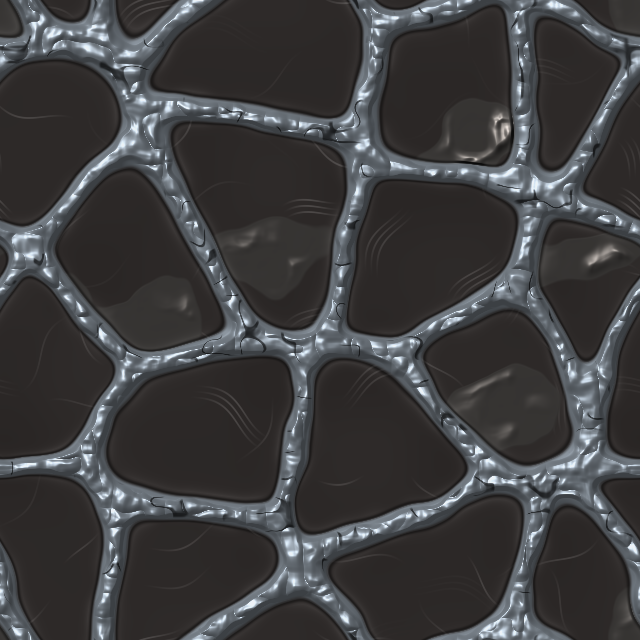
Reproduce this texture procedurally as a Shadertoy shader.

```glsl
// Dark stone slabs joined by a web of hammered silver, with rough glinting patches.
// A wrapping Voronoi diagram gives the web; its height field is lit from the upper
// left. Wavy scratches and rocky outcrops are scattered by hash on the slabs.

const float CELLS = 4.0;

struct Surface { float height, vein, patchMask, glint; };

float hash(vec2 c) {
    return fract(sin(dot(c, vec2(127.1, 311.7))) * 43758.5453);
}

// Value noise that wraps over the unit square
float noise(vec2 uv, float freq, float seed) {
    vec2 p = uv * freq, i = floor(p), f = fract(p);
    f = f * f * f * (f * (f * 6.0 - 15.0) + 10.0);
    vec2 a = mod(i, freq) + seed * 17.3, b = mod(i + 1.0, freq) + seed * 17.3;
    return mix(mix(hash(a), hash(vec2(b.x, a.y)), f.x),
               mix(hash(vec2(a.x, b.y)), hash(b), f.x), f.y);
}

vec2 warp(vec2 uv, float freq, float seed) {
    return vec2(noise(uv, freq, seed), noise(uv, freq, seed + 1.0)) - 0.5;
}

vec2 sitePoint(vec2 c) {
    vec2 w = mod(c, CELLS);
    return c + 0.1 + 0.8 * vec2(hash(w + 5.2), hash(w + 41.7));
}

// Distance to the cell border, with rounded corners
float borderDistance(vec2 p, out vec2 id) {
    vec2 home = floor(p);
    float best = 9.0, sum = 0.0;
    for (int j = -1; j <= 1; j++)
    for (int i = -1; i <= 1; i++) {
        vec2 c = home + vec2(i, j);
        float d = distance(p, sitePoint(c));
        if (d < best) { best = d; id = c; }
    }
    vec2 a = sitePoint(id);
    for (int j = -2; j <= 2; j++)
    for (int i = -2; i <= 2; i++) {
        if (i == 0 && j == 0) continue;
        vec2 b = sitePoint(id + vec2(i, j));
        sum += exp(-18.0 * dot(0.5 * (a + b) - p, normalize(b - a)));
    }
    return max(-log(sum) / 18.0, 0.0);
}

Surface surfaceAt(vec2 uv) {
    Surface s;
    vec2 id, p = (uv + 0.03 * warp(uv, 6.0, 1.0) + 0.009 * warp(uv, 19.0, 3.0)) * CELLS;
    float width = 0.058 + 0.03 * noise(uv, 13.0, 5.0);
    s.vein = borderDistance(p, id) / width;

    // Silver: a smooth tube carrying a crumpled core
    vec2 bent = uv + 0.014 * warp(uv, 30.0, 7.0);
    float lumps = abs(noise(bent, 37.0, 9.0) - 0.5) * 1.4 + 0.35 * noise(bent, 83.0, 10.0);
    float core = smoothstep(0.8, 0.4, s.vein + 0.5 * (noise(uv, 41.0, 11.0) - 0.5));
    s.height = 0.011 * max(1.0 - s.vein * s.vein, 0.0) + core * (0.002 + 0.012 * lumps);

    // Rocky outcrop, off centre in some of the cells
    vec2 w = mod(id, CELLS);
    float turn = 6.283 * hash(w + 13.0);
    vec2 rel = p - sitePoint(id) - 0.3 * vec2(cos(turn), sin(turn));
    float blob = 0.27 - length(rel * vec2(0.8, 1.25)) + 0.4 * (noise(uv, 11.0, 12.0) - 0.5)
               + 0.05 * noise(uv, 37.0, 13.0);
    s.patchMask = smoothstep(0.0, 0.025, blob) * step(0.45, hash(w + 29.0));
    s.glint = s.patchMask * smoothstep(0.02, 0.16, blob)
            * smoothstep(0.4, 0.75, noise(bent, 19.0, 14.0)) * (0.3 + 0.7 * hash(w + 53.0));
    float crag = noise(bent, 31.0, 15.0) + 0.4 * noise(bent, 71.0, 16.0);
    s.height += s.patchMask * smoothstep(0.9, 1.3, s.vein) * (0.001 + 0.012 * s.glint) * crag;
    return s;
}

// Wavy hairlines, some in groups of three
float scratches(vec2 uv) {
    vec2 p = uv * 8.0, home = floor(p);
    float ink = 0.0;
    for (int j = -1; j <= 1; j++)
    for (int i = -1; i <= 1; i++) {
        vec2 c = home + vec2(i, j), w = mod(c, 8.0);
        float r = hash(w + 3.0), angle = (hash(w + 17.0) - 0.5) * 2.6;
        vec2 q = p - c - vec2(r, hash(w + 31.0));
        q = mat2(cos(angle), -sin(angle), sin(angle), cos(angle)) * q;
        q.y += 0.11 * sin(q.x * 4.5 + 6.283 * r);
        if (r > 0.7) q.y -= 0.08 * clamp(round(q.y / 0.08), -1.0, 1.0);
        float fade = smoothstep(0.25 + 0.45 * hash(w + 47.0), 0.0, abs(q.x));
        ink = max(ink, fade * smoothstep(0.02, 0.003, abs(q.y)) * hash(w + 61.0));
    }
    return ink;
}

void mainImage(out vec4 fragColor, in vec2 fragCoord) {
    vec2 uv = fragCoord / iResolution.xy;
    const float e = 0.0014;
    Surface s = surfaceAt(uv);
    vec2 slope = vec2(surfaceAt(uv + vec2(e, 0)).height, surfaceAt(uv + vec2(0, e)).height) - s.height;
    vec3 normal = normalize(vec3(-slope / e, 1.0));
    float diffuse = max(dot(normal, normalize(vec3(-0.4, 0.6, 0.7))), 0.0);
    float shine = pow(max(dot(normal, normalize(vec3(-0.2, 0.32, 0.93))), 0.0), 22.0);

    // Stone slabs, scratches and outcrops
    vec3 stone = vec3(0.172, 0.157, 0.153) + 0.022 * (noise(uv, 7.0, 20.0) - 0.5);
    stone += 0.13 * scratches(uv);
    float rock = 0.14 + 0.09 * diffuse + s.glint * (0.55 * shine + 0.3 * diffuse - 0.12);
    stone = mix(stone, rock * vec3(1.04, 1.0, 0.97), s.patchMask);

    // Soft halo and dark contact line beside the silver
    stone += 0.07 * exp(-3.5 * abs(s.vein - 1.4)) * noise(uv, 23.0, 21.0);
    stone *= 1.0 - 0.4 * smoothstep(0.22, 0.0, abs(s.vein - 1.1));

    // Silver with bright facets and short dark creases
    float core = smoothstep(0.75, 0.25, s.vein);
    float light = 0.25 + 0.24 * diffuse + shine * (0.14 + 0.42 * core);
    vec2 bent = uv + 0.02 * warp(uv, 25.0, 22.0);
    float crease = smoothstep(0.05, 0.015, abs(noise(bent, 33.0, 24.0) - 0.5))
                 * smoothstep(0.5, 0.65, noise(uv, 29.0, 25.0)) * smoothstep(0.85, 0.55, s.vein);
    light *= 1.0 - 0.6 * crease;
    vec3 silver = min(light * vec3(0.935, 1.0, 1.065), vec3(0.93, 0.95, 0.97));

    fragColor = vec4(mix(stone, silver, smoothstep(1.12, 0.82, s.vein)), 1.0);
}
```
